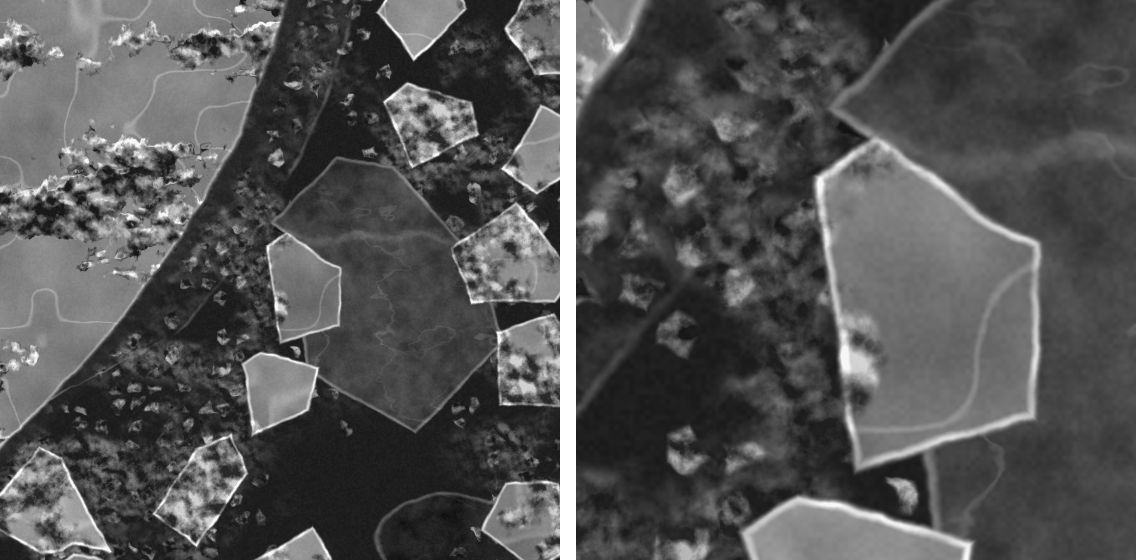
Left, the full canvas; right, a detail of the centre.
This texture is drawn by a three.js fragment shader. Its source:

```glsl
varying vec2 vUv;

#define GROUND 0.115
#define SLAB_TONE 0.23
#define PLATE_TONE 0.5
#define GRAIN_TONE 0.51
#define RIM_GAIN 0.3
#define RIM_WIDTH 0.0045
#define SOFT 0.0025
#define GRAIN_CELL 0.215
#define RUBBLE_CELL 0.032
#define CRUST_SCALE 42.0
#define VOID_CENTRE vec2(0.66, 0.13)

float hash(vec2 p) {
  vec3 q = fract(p.xyx * 0.1031);
  q += dot(q, q.yzx + 33.33);
  return fract((q.x + q.y) * q.z);
}

float noise(vec2 p) {
  vec2 i = floor(p), f = fract(p);
  f *= f * (3.0 - 2.0 * f);
  return mix(mix(hash(i), hash(i + vec2(1, 0)), f.x),
             mix(hash(i + vec2(0, 1)), hash(i + 1.0), f.x), f.y);
}

float fbm(vec2 p) {
  float sum = 0.0, amp = 0.52;
  for (int i = 0; i < 5; i++) {
    sum += amp * noise(p);
    p = mat2(1.6, 1.2, -1.2, 1.6) * p + 17.3;
    amp *= 0.5;
  }
  return sum;
}

// Lumpy surface lit from the upper side
float crust(vec2 p) {
  float n = fbm(p);
  return clamp(0.42 + 1.5 * (n - 0.5) + 1.3 * (n - fbm(p + vec2(0.2, 0.45))), 0.0, 1.0);
}

float inside(float d) { return smoothstep(SOFT, -SOFT, d); }
float line(float d, float width) { return smoothstep(width, 0.0, abs(d)); }

// Signed distance to a line, positive on the left of a to b
float edge(vec2 p, vec2 a, vec2 b) {
  vec2 t = normalize(b - a);
  return dot(p - a, vec2(-t.y, t.x));
}

// Curved border of the banded rock, and of the fissure beside it
float rockDist(vec2 p) {
  float t = p.y - 0.2;
  return 0.72 * (p.x - 1.05 * t + 0.52 * t * t);
}
float fissureDist(vec2 p) { return rockDist(p) - 0.092 * smoothstep(0.27, 0.43, p.y); }

// Large dark slab with a notch on its left
float slabDist(vec2 p) {
  vec2 tip = vec2(0.482, 0.603), top = vec2(0.6, 0.72), crown = vec2(0.705, 0.705);
  vec2 shoulder = vec2(0.866, 0.518), side = vec2(0.9, 0.39), foot = vec2(0.742, 0.225);
  vec2 heel = vec2(0.547, 0.336), notch = vec2(0.52, 0.575);
  float d = max(edge(p, tip, top), edge(p, top, crown));
  d = max(d, max(edge(p, crown, shoulder), edge(p, shoulder, side)));
  d = max(d, max(edge(p, side, foot), edge(p, foot, heel)));
  return max(d, min(edge(p, heel, notch), edge(p, notch, tip)));
}

float voidDist(vec2 p) { return length((p - VOID_CENTRE) * vec2(0.85, 1.0)) - 0.17; }

float clearance(vec2 p) {
  return min(min(fissureDist(p) - 0.05, slabDist(p) + 0.02), voidDist(p));
}

// Scattered angular grains: x = signed distance, y = random value of the grain
vec2 grains(vec2 p, float cell, float fill, float room) {
  vec2 best = vec2(1.0, 0.0);
  float second = 1.0;
  for (int j = -1; j <= 1; j++) for (int i = -1; i <= 1; i++) {
    vec2 id = floor(p / cell) + vec2(i, j) + 40.0;
    vec2 jitter = vec2(hash(id + 3.7), hash(id + 9.1)) - 0.5;
    vec2 c = (id - 39.5 + 0.45 * jitter) * cell;
    float chance = fill + 0.9 * (noise(c * 7.0) - 0.5) - 0.5 * inside(voidDist(c))
                 + 0.3 * inside(fissureDist(c));
    if (hash(id + 21.0) > chance || clearance(c) < room) continue;
    float d = -1.0;
    for (int k = 0; k < 5; k++) {
      vec2 s = id + float(k) * 13.7;
      float a = 1.2566 * (float(k) + 0.65 * hash(s)) + 6.2832 * hash(id);
      d = max(d, dot(p - c, vec2(cos(a), sin(a))) - cell * mix(0.22, 0.48, hash(s + 5.3)));
    }
    second = min(second, max(d, best.x));
    if (d < best.x) best = vec2(d, hash(id + 31.0));
  }
  best.x = max(best.x, 0.5 * (best.x - second) + 0.006);
  return best;
}

// Banded rock: smooth plates, ragged hollows, white crests under the plates
float rockTone(vec2 p) {
  vec2 stretch = vec2(5.0, 11.0);
  vec2 q = p + 0.035 * (vec2(fbm(p * 9.0), fbm(p * 9.0 + 7.0)) - 0.5);
  float band = fbm(q * stretch + 3.0);
  float rise = fbm((q + vec2(0.0, 0.012)) * stretch + 3.0) - band;
  float ragged = band + 0.24 * (fbm(p * vec2(65.0, 42.0)) - 0.5);
  float plate = PLATE_TONE + 0.2 * (fbm(p * 14.0) - 0.5) + 0.12 * line(noise(p * 13.0) - 0.5, 0.03);
  float hollow = mix(0.1, 0.72, crust(p * CRUST_SCALE));
  float crest = line(ragged - 0.47, 0.06) * smoothstep(-0.01, 0.04, rise);
  return mix(hollow, plate, smoothstep(0.49, 0.53, ragged)) + 0.42 * crest;
}

float slabTone(vec2 p, float d) {
  float vein = line(fbm(p * vec2(8.0, 13.0)) - 0.5, 0.025) * noise(p * 15.0);
  float crease = line(p.y - 0.575 + 0.07 * (fbm(p * 12.0) - 0.5), 0.012);
  return SLAB_TONE + 0.28 * (fbm(p * 7.0) - 0.5) + 0.16 * (fbm(p * 50.0) - 0.5)
       + 0.11 * vein + 0.09 * crease + 0.2 * line(d + 0.003, 0.006);
}

float grainTone(vec2 p, vec2 g) {
  vec2 q = p + g.y * 40.0;
  float rough = smoothstep(0.47, 0.56, fbm(q * 9.0) + 0.16 * (g.y - 0.5));
  float face = GRAIN_TONE + 0.12 * (g.y - 0.5) + 0.3 * (fbm(q * 10.0) - 0.5)
             + 0.1 * line(noise(q * 12.0) - 0.5, 0.035);
  float rim = line(g.x + 0.003, RIM_WIDTH) * (0.5 + noise(p * 60.0));
  return mix(face, mix(0.16, 0.82, crust(q * CRUST_SCALE)), rough) + RIM_GAIN * rim;
}

void main() {
  vec2 p = vUv + 0.009 * (vec2(fbm(vUv * 28.0), fbm(vUv * 28.0 + 50.0)) - 0.5);
  float rock = rockDist(p + 0.02 * (noise(p * 12.0) - 0.5)), fissure = fissureDist(p);
  float slab = slabDist(p);

  // Dark ground with dim dust
  float dust = smoothstep(0.44, 0.72, fbm(p * 11.0)) * smoothstep(-0.08, 0.1, voidDist(p));
  float tone = GROUND + 0.35 * dust * crust(p * 60.0) + 0.1 * inside(fissure) * crust(p * 50.0);

  // Faint low slab and the large dark slab
  float low = length((p - vec2(0.81, 0.04)) * vec2(0.55, 1.0)) - 0.095 + 0.05 * (noise(p * 9.0) - 0.5);
  tone = mix(tone, slabTone(p + 3.0, low) - 0.05, inside(low));

  // Fine rubble, then slab and grains above it
  vec2 rubble = grains(p + 0.012 * (noise(p * 70.0) - 0.5), RUBBLE_CELL, 0.28, -9.0);
  float rubbleTone = mix(0.14, 0.72, crust(p * 75.0)) * mix(0.55, 1.05, rubble.y);
  tone = mix(tone, rubbleTone, inside(rubble.x));
  tone = mix(tone, slabTone(p, slab), inside(slab));
  vec2 grain = grains(p, GRAIN_CELL, 1.15, 0.0);
  tone = mix(tone, grainTone(p, grain), inside(grain.x));

  // Banded rock and the bright lips of the fissure
  tone = mix(tone, GROUND + 0.03, 0.8 * smoothstep(0.025, 0.01, abs(rock - 0.012)));
  tone = mix(tone, rockTone(p), inside(rock));
  tone += 0.2 * line(rock, 0.006) + 0.22 * line(fissure, 0.005) * noise(p * 30.0);

  tone += 0.035 * (noise(vUv * 330.0) - 0.5);
  gl_FragColor = vec4(vec3(clamp(tone, 0.06, 0.97)), 1.0);
}
```
